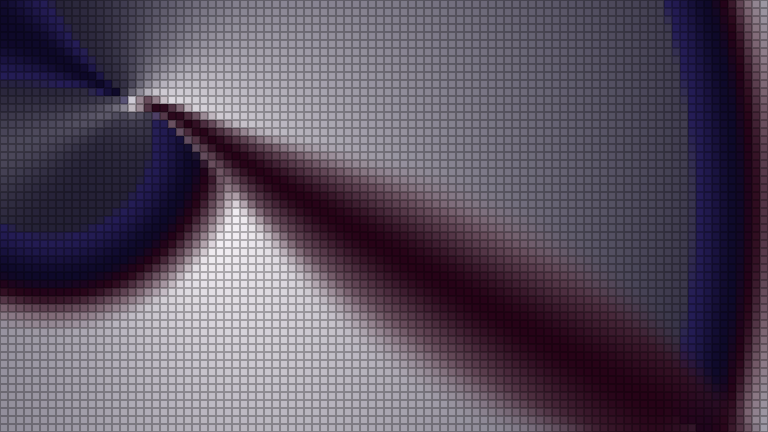
Reproduce this background procedurally as a WebGL 2 fragment shader.

```glsl
#version 300 es
precision highp float;
// Tiled mosaic of grey, indigo and maroon bands that swirl around a bright pole.

#define CELLS 54.0                    // tiles along the height
#define LINE 0.04                     // half width of a grid line, in tiles
#define POLE vec2(0.308, 0.762)
#define AXIS vec2(0.866, -0.5)        // direction of the maroon lobe
#define BLOB vec3(0.116, 0.694, 0.241) // left disc: centre, radius
#define ARC vec3(-0.093, 0.514, 1.701) // right disc: centre, radius
#define BLUE vec3(0.145, 0.115, 0.34)
#define NAVY vec3(0.055, 0.035, 0.16)
#define MAROON vec3(0.15, 0.01, 0.09)
#define PINK vec3(0.52, 0.43, 0.48)

uniform vec2 u_resolution;
out vec4 outColor;

vec3 grey(float light) {
    light = clamp(light, 0.0, 0.95);
    return vec3(light, light - 0.015, light + 0.08 * (1.0 - light));
}

// Colour bands at depth d past a disc edge: inside, blue, navy, maroon, pink, outside.
vec3 bands(float d, vec3 inside, vec3 outside) {
    vec3 c = mix(inside, BLUE, smoothstep(-0.012, 0.008, d));
    c = mix(c, NAVY, smoothstep(0.0, 0.1, d));
    c = mix(c, MAROON, smoothstep(0.095, 0.14, d));
    c = mix(c, PINK, smoothstep(0.13, 0.195, d));
    return mix(c, outside, smoothstep(0.175, 0.23, d));
}

vec3 upperField(vec2 p, float r, float phi) {
    float light = 0.17 + 0.77 * pow(0.5 + 0.5 * cos(phi), 1.2);
    vec3 inside = grey(light * (1.0 - 0.56 * r));
    return bands(length(p - ARC.xy) - ARC.z, inside, grey(0.62));
}

vec3 lowerField(vec2 p, float r, float phi) {
    // Faint ray inside the disc, bright ray outside it
    float ray = exp(-pow((phi - 2.28) / 0.32, 2.0));
    vec3 inside = grey(0.14 + 0.16 * ray + 0.25 * exp(-r / 0.06));
    float beam = exp(-1.8 * pow(phi - 0.5, 2.0));
    float fade = clamp(1.0 - 0.95 * (r - 0.35), 0.0, 1.0);
    vec3 outside = grey(0.66 - 0.17 * r + 0.37 * beam * fade);
    return bands(length(p - BLOB.xy) - BLOB.z, inside, outside);
}

vec3 scene(vec2 p) {
    vec2 q = p - POLE;
    float along = dot(q, AXIS);
    float ahead = max(along, 0.0);
    float side = dot(q, vec2(AXIS.y, -AXIS.x));
    side += 0.6 * ahead * exp(-ahead / 0.104); // bend close to the pole
    float r = length(q);
    float phi = atan(abs(side), along);

    vec3 c = side < 0.0 ? upperField(p, r, phi) : lowerField(p, r, phi);

    if (along > 0.0) {
        // Maroon lobe with soft rims that darken towards the far end
        float arch = sin(3.14159 * min(along, 1.85) / 1.9);
        float x = abs(side) / (0.016 + 0.205 * pow(arch, 1.5));
        vec3 rim = mix(PINK, MAROON, 0.85 * smoothstep(0.8, 1.5, along));
        vec3 lobe = mix(MAROON, rim, smoothstep(0.0, 1.0, x));
        float cover = 1.0 - smoothstep(0.6, 1.15, x);
        c = mix(c, lobe, cover * (1.0 - 0.6 * smoothstep(1.4, 1.65, along)));
    } else {
        // Indigo wedge behind the pole
        float x = abs(side) / (0.006 + 0.107 * pow(-along / 0.296, 1.5));
        vec3 wedge = mix(NAVY, BLUE, smoothstep(0.1, 0.95, x));
        c = mix(c, wedge, 1.0 - smoothstep(0.88, 1.15, x));
    }
    // Spark at the pole
    return mix(c, grey(0.9), exp(-dot(q, q) / 0.0004));
}

void main() {
    vec2 tile = gl_FragCoord.xy / u_resolution.y * CELLS;
    vec3 c = scene((floor(tile) + 0.5) / CELLS);

    // Dark grid lines between the tiles
    vec2 edge = 0.5 - abs(fract(tile) - 0.5);
    float pixel = CELLS / u_resolution.y;
    vec2 cover = clamp((LINE - edge) / pixel + 0.5, 0.0, 1.0);
    c *= 1.0 - 0.85 * max(cover.x, cover.y);
    outColor = vec4(c, 1.0);
}
```
